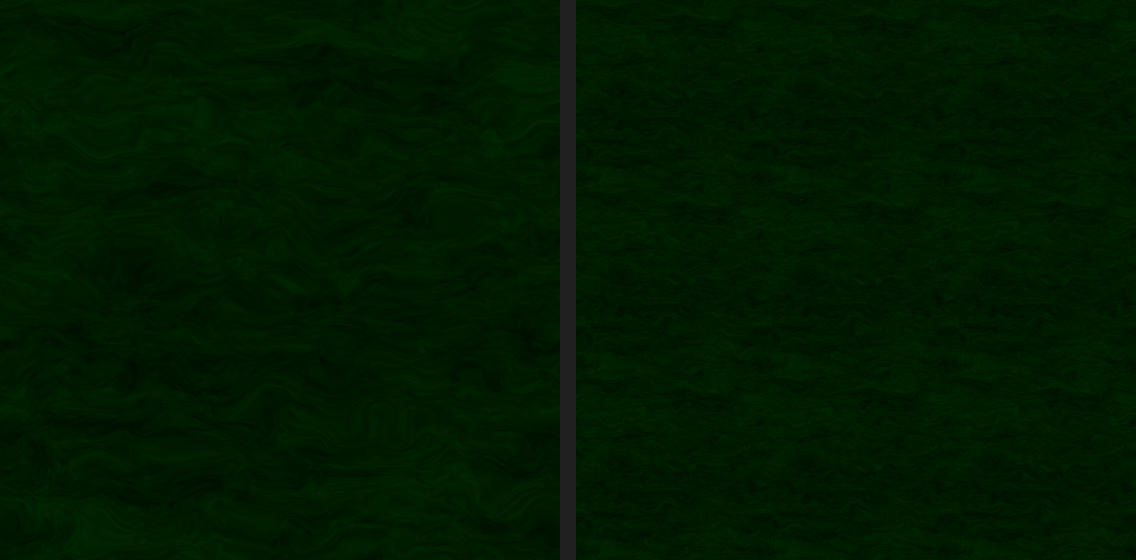
Left: one tile. Right: repeated 3 by 3.
A Shadertoy shader for this texture:

```glsl
float hash(vec2 p) {
    return fract(sin(dot(p, vec2(127.1, 311.7))) * 43758.5453);
}

// Value noise that wraps over the unit square
float noise(vec2 uv, vec2 cells) {
    vec2 p = uv * cells;
    vec2 cell = floor(p) + 0.5;
    vec2 f = p - floor(p);
    f = f * f * (3.0 - 2.0 * f);
    vec2 low = mod(cell, cells);
    vec2 high = mod(cell + 1.0, cells);
    return mix(mix(hash(low), hash(vec2(high.x, low.y)), f.x),
               mix(hash(vec2(low.x, high.y)), hash(high), f.x), f.y);
}

float fbm(vec2 uv, vec2 cells, int octaves, float gain) {
    float sum = 0.0, weight = 1.0, total = 0.0;
    for (int i = 0; i < octaves; i++) {
        sum += weight * noise(uv, cells);
        total += weight;
        weight *= gain;
        cells *= 2.0;
        uv += vec2(0.37, 0.61);
    }
    return sum / total - 0.5;
}

void mainImage(out vec4 fragColor, in vec2 fragCoord) {
    vec2 uv = fragCoord / iResolution.xy;

    // Swirls that bend the strata into arcs and curls
    vec2 swirl = vec2(fbm(uv + 0.23, vec2(8.0, 10.0), 2, 0.5),
                      fbm(uv + 0.71, vec2(10.0, 11.0), 2, 0.5));
    vec2 bent = uv + swirl * vec2(0.14, 0.085);
    vec2 ripple = vec2(fbm(bent + 0.13, vec2(18.0, 30.0), 3, 0.5),
                       fbm(bent + 0.47, vec2(24.0, 32.0), 3, 0.5));
    bent += ripple * vec2(0.06, 0.03);

    // Long streaks, thin threads and specks over broad soft bands
    float streaks = fbm(bent, vec2(4.0, 18.0), 4, 0.6);
    float threads = fbm(bent + 0.19, vec2(18.0, 60.0), 3, 0.95);
    float bands = fbm(uv + swirl * 0.06 + 0.31, vec2(2.0, 8.0), 3, 0.56);
    float specks = noise(bent, vec2(150.0, 260.0)) - 0.5;

    float green = 0.103 + 0.078 * streaks + 0.095 * threads
                + 0.035 * bands + 0.022 * specks;
    fragColor = vec4(0.0, clamp(green, 0.04, 0.16), 0.0, 1.0);
}
```
